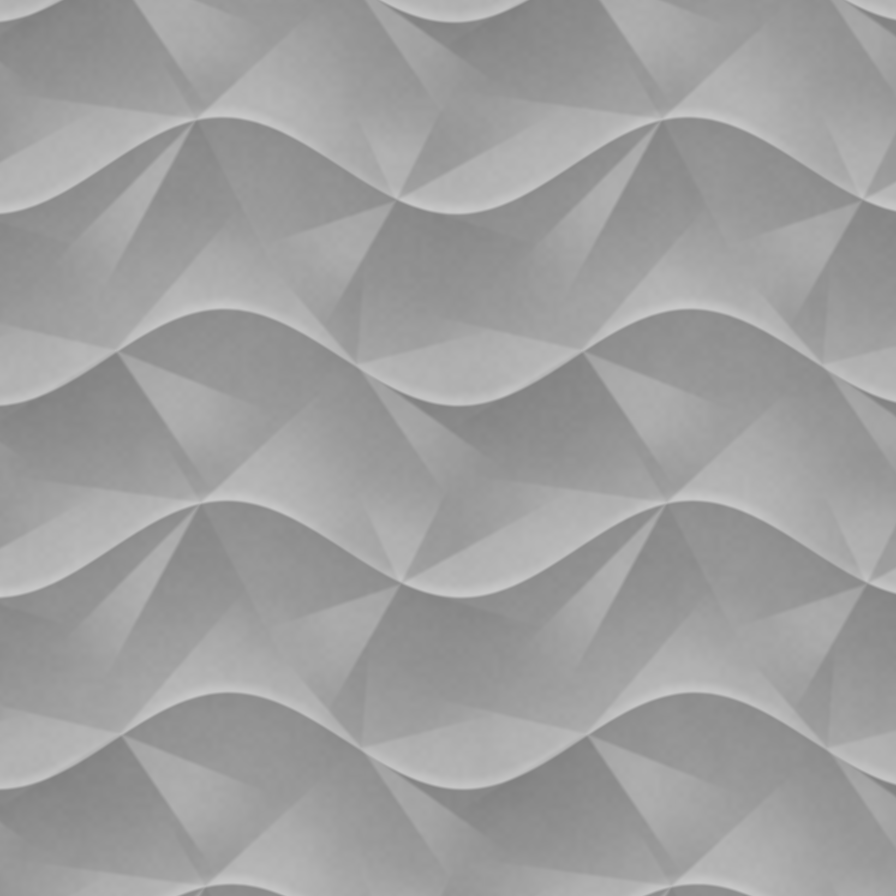
A Shadertoy shader for this pattern:

```glsl
const float TAU = 6.2831853;
const vec2 TILE = vec2(0.52, 0.428);
const float ROW_HEIGHT = 0.214;
const float FIRST_RIDGE = 0.185;
const float WAVE_HEIGHT = 0.054;

float hash(vec2 p) {
    return fract(sin(dot(p, vec2(127.1, 311.7))) * 43758.5453);
}

float valueNoise(vec2 p) {
    vec2 cell = floor(p), f = fract(p);
    f = f * f * (3.0 - 2.0 * f);
    float top = mix(hash(cell), hash(cell + vec2(1, 0)), f.x);
    float bottom = mix(hash(cell + vec2(0, 1)), hash(cell + vec2(1, 1)), f.x);
    return mix(top, bottom, f.y);
}

float wavePhase(float x) {
    return TAU * (x - 0.25) / TILE.x;
}

// Offset from the nearest repeat of a node
vec2 fromNode(vec2 p, vec2 node) {
    vec2 d = p - node;
    return d - TILE * round(d / TILE);
}

// Facet between two angles, clockwise from the right, fading outward
float facet(vec2 d, float from, float to, float reach, float soft) {
    float radius = length(d);
    float middle = 0.5 * (from + to);
    float turn = mod(atan(d.y, d.x) - middle + 0.5 * TAU, TAU) - 0.5 * TAU;
    float inside = radius * (0.5 * (to - from) - abs(turn));
    float fade = 1.0 - smoothstep(0.35 * reach, reach, radius);
    return smoothstep(-soft, soft, inside) * fade;
}

// Creases in the rows below the first ridge
float evenFolds(vec2 a, vec2 b, vec2 c, vec2 d, float soft) {
    float s = 0.0;
    s += 0.100 * facet(a, 2.08, 2.36, 0.25, soft);
    s -= 0.030 * facet(a, 1.10, 2.08, 0.22, soft);
    s += 0.075 * facet(b, 2.10, 2.82, 0.17, soft);
    s -= 0.025 * facet(b, 0.30, 2.10, 0.22, soft);
    s += 0.060 * facet(c, -0.85, 0.50, 0.25, soft);
    s += 0.055 * facet(c, 2.60, 3.37, 0.19, soft);
    s += 0.050 * facet(d, -0.25, 1.00, 0.18, soft);
    s += 0.040 * facet(d, 3.50, 4.00, 0.15, soft);
    s -= 0.035 * facet(d, 4.00, 4.80, 0.14, soft);
    return s;
}

// Creases in the rows below the second ridge
float oddFolds(vec2 a, vec2 b, vec2 c, vec2 d, float soft) {
    float s = 0.0;
    s += 0.080 * facet(c, 0.38, 0.98, 0.20, soft);
    s -= 0.035 * facet(c, 0.98, 2.60, 0.22, soft);
    s += 0.080 * facet(d, 0.62, 0.98, 0.20, soft);
    s -= 0.035 * facet(d, -0.50, 0.62, 0.22, soft);
    s += 0.050 * facet(b, -2.00, -1.10, 0.13, soft);
    s -= 0.030 * facet(b, -1.10, -0.50, 0.15, soft);
    s += 0.055 * facet(b, -0.50, 1.00, 0.24, soft);
    s += 0.055 * facet(a, -0.74, 0.80, 0.22, soft);
    s += 0.055 * facet(a, 2.40, 3.28, 0.24, soft);
    s -= 0.035 * facet(a, -2.10, -0.74, 0.09, soft);
    return s;
}

// Shade of one row, where depth runs from its upper ridge to its lower one
float rowShade(vec2 p, float row, float depth, float soft) {
    float t = clamp(depth, 0.0, 1.0);
    vec2 a = fromNode(p, vec2(0.221, 0.133));
    vec2 b = fromNode(p, vec2(0.443, 0.224));
    vec2 c = fromNode(p, vec2(0.128, 0.391));
    vec2 d = fromNode(p, vec2(0.397, 0.407));
    float folds = mod(row, 2.0) < 0.5 ? evenFolds(a, b, c, d, soft) : oddFolds(a, b, c, d, soft);
    float bend = abs(cos(wavePhase(p.x)));
    float rim = smoothstep(0.92, 1.0, t) * mix(0.02, 0.07, bend);
    float shadow = 0.025 * exp(-9.0 * t);
    return mix(0.575, 0.660, t * t * (2.0 - t)) + folds + rim - shadow;
}

void mainImage(out vec4 fragColor, in vec2 fragCoord) {
    vec2 uv = fragCoord / iResolution.y;
    vec2 p = vec2(uv.x, 1.0 - uv.y);
    p.x -= 0.012 * (p.y - 0.3);

    // Wavy rows, blended across the shared ridge
    float ridge = FIRST_RIDGE - WAVE_HEIGHT * cos(wavePhase(p.x));
    float rows = (p.y - ridge) / ROW_HEIGHT;
    float row = round(rows);
    float offset = rows - row;
    float soft = max(0.003, 1.0 / iResolution.y);
    float above = rowShade(p, row - 1.0, 1.0 + offset, soft);
    float below = rowShade(p, row, offset, soft);
    float edge = 0.8 * soft / ROW_HEIGHT;
    float shade = mix(above, below, smoothstep(-edge, edge, offset));

    // Fine plaster grain and broad mottling
    shade += 0.016 * (valueNoise(uv * 150.0) - 0.5);
    shade += 0.012 * (valueNoise(uv * 35.0) - 0.5);
    fragColor = vec4(vec3(shade), 1.0);
}
```
